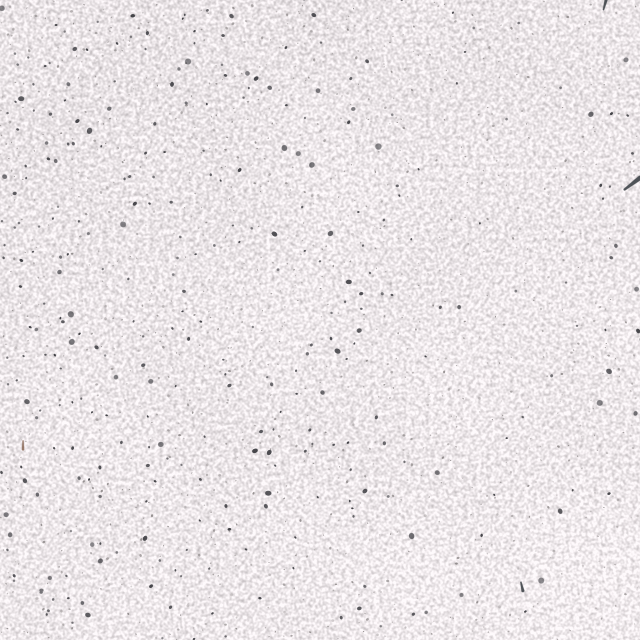
A Shadertoy shader for this texture:

```glsl
// Pale speckled stone: an off-white sheet with soft fine grain from gradient
// noise, scattered dark and faint specks on jittered grids that thin out
// towards the right, and a few short fibres near the edges.

const vec3 STONE = vec3(0.926, 0.904, 0.914);
const vec3 SPECK = vec3(0.20, 0.20, 0.22);
const vec3 FAINT = vec3(0.50, 0.48, 0.48);
const vec3 FIBRE = vec3(0.24, 0.26, 0.28);
const vec3 RUST = vec3(0.50, 0.36, 0.28);

vec2 hash2(vec2 p) {
    vec3 q = fract(p.xyx * vec3(0.1031, 0.1030, 0.0973));
    q += dot(q, q.yzx + 33.33);
    return fract((q.xx + q.yz) * q.zy);
}

vec2 unitVector(float turn) {
    float angle = 6.28319 * turn;
    return vec2(cos(angle), sin(angle));
}

float cornerSlope(vec2 cell, vec2 local, vec2 corner) {
    return dot(unitVector(hash2(cell + corner).x), local - corner);
}

float gradientNoise(vec2 p) {
    vec2 cell = floor(p), local = fract(p);
    vec2 w = local * local * local * (local * (local * 6.0 - 15.0) + 10.0);
    float low = mix(cornerSlope(cell, local, vec2(0, 0)),
                    cornerSlope(cell, local, vec2(1, 0)), w.x);
    float high = mix(cornerSlope(cell, local, vec2(0, 1)),
                     cornerSlope(cell, local, vec2(1, 1)), w.x);
    return mix(low, high, w.y);
}

// Coverage of scattered oval specks; density holds the left and right share
// of filled cells, radii the smallest and largest radius.
float specks(vec2 uv, float cells, vec2 density, vec2 radii,
             float minOpacity, float soft, float seed) {
    vec2 home = floor(uv * cells);
    float cover = 0.0;
    for (int y = -1; y <= 1; y++)
    for (int x = -1; x <= 1; x++) {
        vec2 cell = home + vec2(x, y);
        vec2 place = hash2(cell + seed);
        vec2 kind = hash2(cell + seed + 57.0);
        vec2 form = hash2(cell + seed + 131.0);
        float thinning = smoothstep(0.2, 0.9, cell.x / cells);
        if (kind.x > mix(density.x, density.y, thinning)) continue;

        vec2 offset = uv - (cell + place) / cells;
        vec2 axis = unitVector(form.x);
        vec2 oval = vec2(dot(offset, axis), dot(offset, vec2(-axis.y, axis.x)));
        oval.y *= 1.0 + 0.4 * form.y;
        float radius = mix(radii.x, radii.y, pow(kind.y, 3.0));
        float disc = 1.0 - smoothstep(radius - soft, radius + soft, length(oval));
        cover = max(cover, disc * mix(minOpacity, 1.0, form.y));
    }
    return cover;
}

// Tapered stroke from a to b.
float fibre(vec2 uv, vec2 a, vec2 b, float width, float soft) {
    vec2 span = b - a;
    float t = clamp(dot(uv - a, span) / dot(span, span), 0.0, 1.0);
    float dist = length(uv - a - span * t);
    float halfWidth = width * (1.0 - 0.5 * t);
    return 1.0 - smoothstep(halfWidth - soft, halfWidth + soft, dist);
}

void mainImage(out vec4 fragColor, in vec2 fragCoord) {
    vec2 uv = fragCoord / iResolution.y;
    float soft = max(0.0012, 0.6 / iResolution.y);

    // Fine grain in two turned octaves, over faint broad shading
    mat2 turn = mat2(0.8, 0.6, -0.6, 0.8);
    float grain = 0.15 * gradientNoise(uv * 137.0)
                + 0.16 * gradientNoise(turn * uv * 223.0 + 40.0);
    float shade = 0.02 * gradientNoise(uv * 5.0 + 9.0)
                + 0.02 * (0.5 - uv.y) + 0.012 * (uv.x - 0.5);
    vec3 color = min(STONE + grain + shade, vec3(0.995, 0.98, 0.988));

    // Faint small specks, then the dark ones
    float faint = specks(uv, 75.0, vec2(0.30, 0.20), vec2(0.0010, 0.0024),
                         0.3, soft, 11.0);
    float dark = specks(uv, 40.0, vec2(0.31, 0.05), vec2(0.0018, 0.0050),
                        0.6, soft, 211.0);
    color = mix(color, FAINT, 0.8 * faint);
    color = mix(color, SPECK, 0.92 * dark);

    // Stray fibres by the edges
    float strand = fibre(uv, vec2(1.0, 0.722), vec2(0.976, 0.704), 0.0036, soft);
    strand = max(strand, fibre(uv, vec2(0.947, 1.0), vec2(0.943, 0.985), 0.0024, soft));
    strand = max(strand, fibre(uv, vec2(0.817, 0.077), vec2(0.814, 0.090), 0.0024, soft));
    color = mix(color, FIBRE, 0.9 * strand);
    float rust = fibre(uv, vec2(0.036, 0.298), vec2(0.036, 0.311), 0.0020, soft);
    color = mix(color, RUST, 0.8 * rust);

    fragColor = vec4(color, 1.0);
}
```
